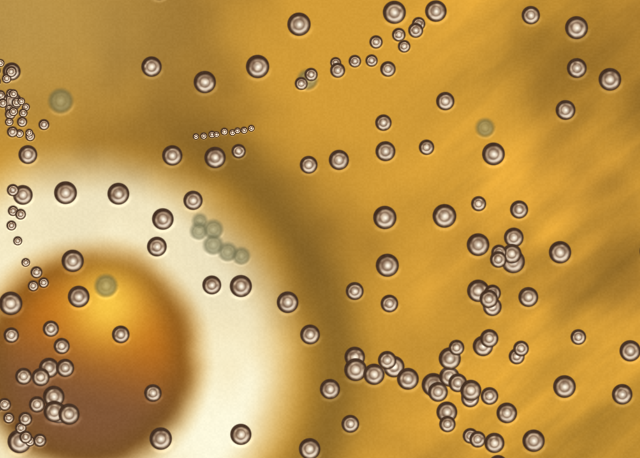
This texture is drawn by a Shadertoy shader. Its source:

```glsl
#define CELL 0.1
#define FILL 0.44
#define BUBBLE_SIZE 0.0235
#define EDGE_BLUR 0.0022
#define RING_CENTER vec2(0.2, 0.215)
#define GOLD vec3(0.83, 0.615, 0.215)
#define BRONZE vec3(0.62, 0.45, 0.165)
#define CREAM vec3(0.99, 0.975, 0.87)
#define UMBER vec3(0.24, 0.16, 0.11)

float hash(vec2 p) {
    return fract(sin(dot(p, vec2(127.1, 311.7))) * 43758.55);
}

vec2 hash2(vec2 p) {
    return vec2(hash(p), hash(p + 19.7));
}

float noise(vec2 p) {
    vec2 i = floor(p), f = fract(p);
    f = f * f * (3.0 - 2.0 * f);
    return mix(mix(hash(i), hash(i + vec2(1, 0)), f.x),
               mix(hash(i + vec2(0, 1)), hash(i + 1.0), f.x), f.y);
}

float fbm(vec2 p) {
    float sum = 0.0, gain = 0.53;
    for (int i = 0; i < 4; i++) {
        sum += gain * noise(p);
        p = p * 2.03 + 7.3;
        gain *= 0.5;
    }
    return sum;
}

float bell(float x, float width) {
    return exp(-x * x / (width * width));
}

// Amber liquid with slanted streaks, a pale ring and a glowing core
vec3 liquid(vec2 p) {
    float cloud = fbm(p * 2.3 + 3.0);
    vec3 col = mix(BRONZE, GOLD, smoothstep(0.2, 0.55, cloud + 0.16 - 0.22 * p.y));
    float right = smoothstep(0.75, 1.2, p.x);
    vec2 slant = mat2(0.77, -0.64, 0.64, 0.77) * p;
    col *= 1.0 + right * 0.55 * (fbm(slant * vec2(3.0, 13.0)) - 0.5);
    col = mix(col, BRONZE * 0.8, 0.6 * bell(length((p - vec2(1.26, 0.86)) * vec2(0.8, 1.2)), 0.13));
    float corner = smoothstep(0.7, 0.0, p.x) * smoothstep(0.6, 0.95, p.y);
    col = mix(col, vec3(0.69, 0.57, 0.33), 0.65 * corner);

    float r = length(p - RING_CENTER) + 0.05 * (fbm(p * 4.0) - 0.5);
    float shadow = bell(r - 0.53, 0.065) * smoothstep(0.2, 0.6, p.x);
    col = mix(col, vec3(0.43, 0.32, 0.13), 0.65 * shadow);
    float core = 1.0 - smoothstep(0.19, 0.28, r);
    vec3 amber = mix(vec3(0.51, 0.34, 0.21), vec3(0.76, 0.44, 0.1),
                     smoothstep(0.1, 0.32, p.y + 0.3 * (p.x - 0.2)));
    amber = mix(amber, vec3(0.46, 0.31, 0.12), 0.6 * bell(r - 0.21, 0.045));
    amber = mix(amber, vec3(1.0, 0.82, 0.3), 0.9 * bell(length(p - vec2(0.235, 0.335)), 0.085));
    float band = smoothstep(0.2, 0.28, r) * (1.0 - smoothstep(0.34, 0.49, r));
    col = mix(col, amber, core);
    return mix(col, CREAM, band * (0.82 + 0.18 * smoothstep(0.3, 0.6, cloud)));
}

// Dark rim, mottled inside, bright lower crescent and central glint
void bubble(inout vec3 col, vec2 p, vec2 center, float radius, float haze) {
    vec2 q = (p - center) / radius;
    float d = length(q);
    if (d > 1.8) return;
    float blur = (max(EDGE_BLUR, 1.0 / iResolution.y) + haze * 0.004) / radius;
    float lower = dot(q, vec2(0.25, -0.97));
    float mottle = noise(q * 3.2 + center * 91.0);
    col += 0.09 * bell(d - 1.15, 0.16) * smoothstep(0.2, 1.0, lower);
    vec3 body = mix(vec3(0.49, 0.38, 0.29), vec3(0.86, 0.76, 0.64), mottle);
    body = mix(body, vec3(0.96, 0.91, 0.84), 0.8 * bell(d - 0.62, 0.17) * smoothstep(0.0, 0.6, lower));
    body = mix(body, vec3(0.42, 0.3, 0.22), 0.5 * bell(d - 0.43, 0.1));
    body = mix(body, vec3(1.0, 0.97, 0.9), bell(length(q - vec2(0.05, -0.04)), 0.26));
    float rim = smoothstep(0.62, 0.88, d + 0.13 * dot(q, vec2(-0.5, 0.85)));
    body = mix(body, UMBER, 0.92 * rim);
    body = mix(body, mix(vec3(0.33, 0.36, 0.24), vec3(0.6, 0.6, 0.43), 1.0 - d * 0.7), 0.8 * haze);
    float mask = 1.0 - smoothstep(1.0 - blur, 1.0 + blur, d);
    col = mix(col, body, mask * (1.0 - 0.35 * haze));
}

// Bubbles strung from one point to another, scattered about the line
void chain(inout vec3 col, vec2 p, vec2 from, vec2 to, int count, float radius, float spread, float haze) {
    for (int i = 0; i < count; i++) {
        vec2 seed = from * 37.0 + float(i) * 1.7;
        vec2 center = mix(from, to, float(i) / float(count - 1));
        center += spread * (hash2(seed) - 0.5);
        bubble(col, p, center, radius * mix(0.8, 1.15, hash(seed + 5.0)), haze);
    }
}

void mainImage(out vec4 fragColor, in vec2 fragCoord) {
    vec2 p = fragCoord / iResolution.y;
    vec3 col = liquid(p);

    // Loose bubbles, one at most per cell
    for (int k = 0; k < 9; k++) {
        vec2 id = floor(p / CELL) + vec2(k % 3, k / 3) - 1.0;
        if (hash(id + 2.3) > FILL) continue;
        vec2 center = (id + 0.2 + 0.6 * hash2(id + 8.1)) * CELL;
        float size = BUBBLE_SIZE * mix(0.62, 1.1, sqrt(hash(id + 4.9)));
        bubble(col, p, center, size, step(0.93, hash(id + 6.4)));
    }

    // Strings and clusters
    chain(col, p, vec2(0.42, 0.54), vec2(0.51, 0.43), 6, 0.018, 0.05, 1.0);
    chain(col, p, vec2(0.67, 0.82), vec2(0.93, 0.94), 11, 0.0145, 0.045, 0.0);
    chain(col, p, vec2(1.13, 0.53), vec2(1.08, 0.33), 8, 0.019, 0.06, 0.0);
    chain(col, p, vec2(0.79, 0.22), vec2(1.1, 0.11), 12, 0.0225, 0.06, 0.0);
    chain(col, p, vec2(0.98, 0.23), vec2(1.12, 0.25), 5, 0.021, 0.04, 0.0);
    chain(col, p, vec2(0.97, 0.1), vec2(1.09, 0.01), 6, 0.02, 0.05, 0.0);
    chain(col, p, vec2(0.0, 0.84), vec2(0.06, 0.71), 26, 0.0105, 0.08, 0.0);
    chain(col, p, vec2(0.02, 0.58), vec2(0.08, 0.36), 9, 0.0115, 0.05, 0.0);
    chain(col, p, vec2(0.1, 0.24), vec2(0.12, 0.02), 12, 0.021, 0.16, 0.0);
    chain(col, p, vec2(0.0, 0.12), vec2(0.09, 0.02), 8, 0.014, 0.05, 0.0);
    chain(col, p, vec2(0.43, 0.7), vec2(0.55, 0.72), 9, 0.008, 0.006, 0.0);

    // Fine grain
    col += 0.025 * (noise(p * 260.0) - 0.5);
    fragColor = vec4(clamp(col, 0.0, 1.0), 1.0);
}
```
